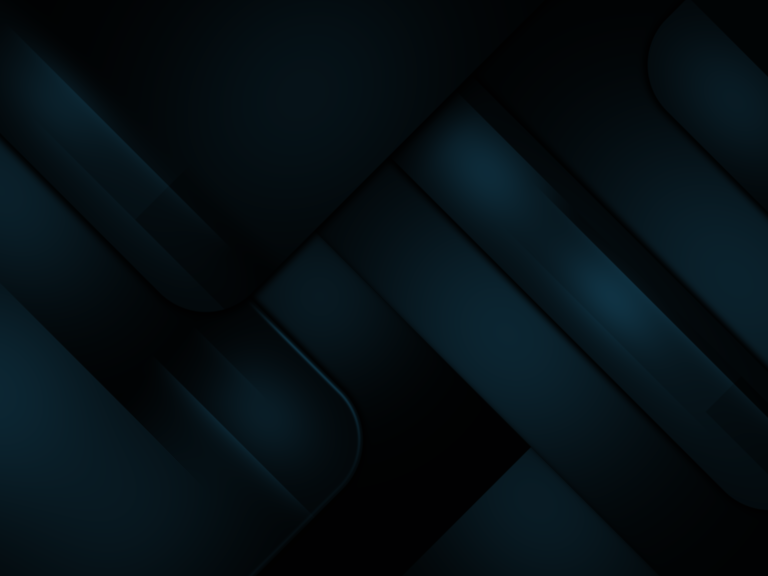
A Shadertoy shader for this background:

```glsl
const vec3 TINT = vec3(0.23, 0.75, 1.0);
const vec3 BLACK_TINT = vec3(0.002, 0.003, 0.004);
const float GAIN = 1.22;

// Soft elliptical light
float glow(vec2 q, vec2 center, vec2 size) {
    vec2 k = (q - center) / size;
    return exp(-dot(k, k));
}

// 1 above the edge, 0 below it
float above(float value, float edge, float soft) {
    return smoothstep(edge - soft, edge + soft, value);
}

// Signed distance to a quadrant with one rounded corner; outward holds signs
float cornerDist(vec2 q, vec2 corner, vec2 outward, float radius) {
    vec2 k = (q - corner) * outward + radius;
    return min(max(k.x, k.y), 0.0) + length(max(k, 0.0)) - radius;
}

// Crisp line that decays to its lower side and fades at both ends
float streak(vec2 q, float line, vec2 span, float width, float soft) {
    float t = clamp((q.x - span.x) / (span.y - span.x), 0.0, 1.0);
    float depth = line - q.y;
    return 4.0 * t * (1.0 - t) * above(depth, 0.0, soft) * exp(-max(depth, 0.0) / width);
}

// Lay a panel over the base, with a dark rim just outside it
float layPanel(float base, float panel, float dist, float rim, float soft) {
    float depth = max(dist, 0.0) / rim;
    float shade = 1.0 - 0.95 * exp(-depth * depth);
    return mix(panel, base * shade, above(dist, 0.0, soft));
}

// Flat diagonal bands under the glass
float bands(vec2 q, float soft) {
    float upper = 0.003 + 0.135 * glow(q, vec2(1.76, 0.79), vec2(0.45, 0.32));
    float center = 0.004 + 0.15 * glow(q, vec2(1.46, 0.3), vec2(0.4, 0.32));
    float middle = 0.002 + 0.1 * glow(q, vec2(1.07, 0.04), vec2(0.23, 0.22));
    float floorLight = 0.004 + 0.11 * glow(q, vec2(1.8, 0.06), vec2(0.34, 0.26));
    float edgeShade = 1.0 - 0.5 * exp(-abs(q.y - 0.146) / 0.006);
    middle = mix(middle, floorLight, above(q.x, 1.698, soft));
    float v = mix(middle, center, above(q.y, 0.146, soft));
    return mix(v * edgeShade, upper, above(q.y, 0.55, soft));
}

// Long glass bar on the right
float rightGlass(vec2 q, float soft) {
    float body = 0.018 + 0.07 * glow(q, vec2(1.6, 0.5), vec2(0.6, 0.16));
    body += 0.125 * glow(q, vec2(1.137, 0.55), vec2(0.16, 0.11));
    body += 0.12 * glow(q, vec2(1.58, 0.545), vec2(0.15, 0.075));
    body -= 0.02 * above(q.x, 1.94, soft) * above(q.y, 0.51, soft);
    body *= 1.0 - 0.5 * above(q.y, 0.608, soft) * smoothstep(1.25, 1.4, q.x);
    float band = 0.014 + 0.025 * glow(q, vec2(1.5, 0.63), vec2(0.5, 0.08));
    body = mix(body, band, above(q.y, 0.634, soft));
    body += 0.085 * streak(q, 0.608, vec2(1.24, 2.25), 0.03, soft);
    body += 0.025 * streak(q, 0.48, vec2(1.25, 2.0), 0.03, soft);
    return body * smoothstep(0.88, 1.05, q.x);
}

// Rounded panel at the lower left, merging into the wide light beside it
float lowerPanel(vec2 q, float soft) {
    float body = 0.025 + 0.095 * glow(q, vec2(1.18, -0.26), vec2(0.15, 0.11));
    body *= smoothstep(0.78, 1.1, q.x);
    float strip = 0.002 + 0.13 * glow(q, vec2(0.33, -0.33), vec2(0.34, 0.24));
    float wide = 0.008 + 0.15 * glow(q, vec2(0.65, -0.7), vec2(0.35, 0.32));
    wide += 0.065 * glow(q, vec2(1.15, -0.65), vec2(0.25, 0.34));
    float merge = smoothstep(0.9, 1.25, q.x) * (1.0 - above(q.y, -0.352, soft));
    float v = max(body, strip);
    v = mix(v, wide, max(merge, 1.0 - above(q.y, -0.491, soft)));
    v += 0.11 * streak(q, -0.352, vec2(0.88, 1.47), 0.025, soft);
    return v + 0.03 * streak(q, -0.23, vec2(0.9, 1.16), 0.02, soft);
}

// Large panel at the upper left with a lit glass strip
float upperPanel(vec2 q, float soft) {
    float v = 0.006 + 0.068 * glow(q, vec2(0.69, 0.36), vec2(0.32, 0.38));
    float strip = 0.012 + 0.05 * glow(q, vec2(0.55, -0.12), vec2(0.42, 0.16));
    strip += 0.075 * glow(q, vec2(0.27, -0.078), vec2(0.15, 0.09));
    strip -= 0.018 * above(q.x, 0.616, soft) * above(q.y, -0.147, soft);
    v = mix(strip, v, smoothstep(-0.035, 0.06, q.y));
    v += 0.085 * streak(q, -0.03, vec2(0.05, 0.84), 0.03, soft);
    return v + 0.028 * streak(q, -0.147, vec2(0.25, 0.84), 0.03, soft);
}

// Rounded panel in the upper right corner
float cornerPanel(vec2 q, float soft) {
    float v = 0.018 + 0.095 * glow(q, vec2(1.45, 1.1), vec2(0.21, 0.14));
    return mix(v, 0.012, above(q.y, 1.2, soft));
}

void mainImage(out vec4 fragColor, in vec2 fragCoord) {
    // Diagonal axes: x runs down-right, y runs up-right
    vec2 p = fragCoord / iResolution.y;
    vec2 q = vec2(p.x + 1.0 - p.y, p.x - 1.0 + p.y);
    float soft = 1.5 / iResolution.y;

    float v = bands(q, soft);

    // Stack the panels from back to front
    float barDist = max(cornerDist(q, vec2(2.27, 0.405), vec2(1.0, -1.0), 0.16), q.y - 0.6875);
    v = layPanel(v, rightGlass(q, soft), barDist, 0.014, soft);

    float cornerPanelDist = cornerDist(q, vec2(1.19, 0.965), vec2(-1.0), 0.16);
    v = layPanel(v, cornerPanel(q, soft), cornerPanelDist, 0.014, soft);

    float lowerDist = cornerDist(q, vec2(1.444, -0.083), vec2(1.0), 0.172);
    v = layPanel(v, lowerPanel(q, soft), lowerDist, 0.012, soft);
    float rimWindow = smoothstep(0.93, 1.1, q.x) * (1.0 - smoothstep(1.25, 1.5, q.x));
    v += 0.16 * rimWindow * glow(vec2(lowerDist, 0.0), vec2(-0.009, 0.0), vec2(0.004, 1.0));

    float upperDist = cornerDist(q, vec2(0.946, -0.231), vec2(1.0, -1.0), 0.16);
    v = layPanel(v, upperPanel(q, soft), upperDist, 0.016, soft);

    fragColor = vec4(BLACK_TINT + TINT * GAIN * max(v, 0.0), 1.0);
}
```
